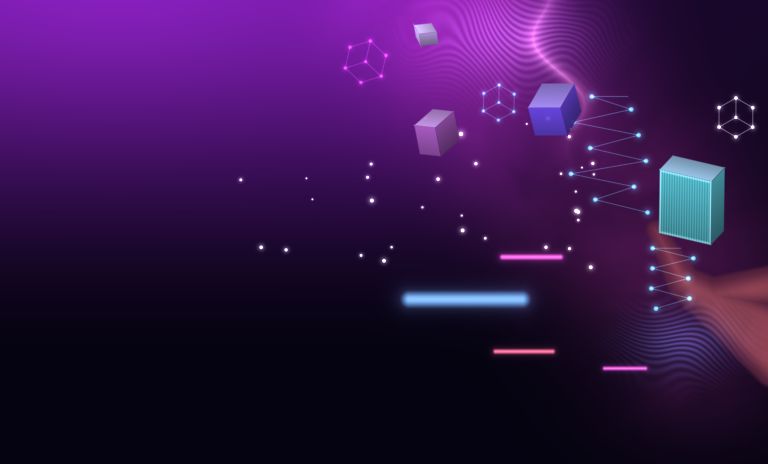
Reproduce this background procedurally as a WebGL 2 fragment shader.

```glsl
#version 300 es
precision highp float;
// Violet technology backdrop: a gradient with a diagonal magenta haze, fine
// waves, a hand, cubes, glowing bars, stars and linked nodes, all drawn with
// distance functions in units of canvas height.
uniform vec2 u_resolution;
out vec4 outColor;
const vec3 TEAL = vec3(.3, .78, .84), PINK = vec3(.9, .32, .82);

float hash(vec2 p) {
  vec3 q = fract(p.xyx * .1031);
  q += dot(q, q.yzx + 33.33);
  return fract((q.x + q.y) * q.z);
}
float noise(vec2 p) {
  vec2 i = floor(p), f = fract(p);
  f = f * f * (3. - 2. * f);
  return mix(mix(hash(i), hash(i + vec2(1, 0)), f.x),
             mix(hash(i + vec2(0, 1)), hash(i + 1.), f.x), f.y);
}
float fbm(vec2 p) {
  float sum = 0.;
  for (float amp = .5; amp > .05; amp *= .5) {
    sum += amp * noise(p);
    p = mat2(1.6, 1.2, -1.2, 1.6) * p;
  }
  return sum;
}
// Distance to a segment whose radius runs from r.x to r.y
float capsule(vec2 p, vec2 a, vec2 b, vec2 r) {
  vec2 d = b - a;
  float h = clamp(dot(p - a, d) / dot(d, d), 0., 1.);
  return length(p - a - d * h) - mix(r.x, r.y, h);
}
float blob(vec2 p, vec2 size) { return exp(-dot(p / size, p / size)); }
float fill(float d, float soft) { return 1. - smoothstep(-soft, soft, d); }
float node(vec2 p, float r, float px) {
  return fill(length(p) - r, px) + .35 * blob(p, vec2(r * 2.2));
}
float link(vec2 p, vec2 a, vec2 b, float px) {
  return .5 * fill(capsule(p, a, b, vec2(.0008)), px);
}
// Parallelogram: local coordinates in xy, coverage in z
vec3 face(vec2 p, vec2 a, vec2 b, float px) {
  vec2 uv = inverse(mat2(a, b)) * p;
  vec2 e = min(uv, 1. - uv) * abs(a.x * b.y - a.y * b.x) / vec2(length(b), length(a));
  return vec3(uv, smoothstep(-px, px, min(e.x, e.y)));
}
// Cube from its near corner, with edges a (left), b (down), d (back)
vec3 cube(vec3 col, vec2 p, vec2 a, vec2 b, vec2 d, vec3 tint, float px) {
  vec3 f = face(p, a, b, px), t = face(p, a, d, px), s = face(p, d, b, px);
  col = mix(col, tint * (1.12 - .3 * f.y), f.z * .94);
  col = mix(col, mix(tint, vec3(.85, .8, 1), .5) * (1.1 - .3 * t.y), t.z * .94);
  return mix(col, tint * (.85 - .3 * s.y), s.z * .94);
}
// Hexagonal outline of a wire cube with corner nodes
float wireCube(vec2 p, float r, float turn, float px) {
  float sum = node(p, .003, px);
  for (float k = 0.; k < 6.; k++) {
    float t = turn + k * 1.0472, u = t + 1.0472;
    vec2 a = r * vec2(cos(t), sin(t)), b = r * vec2(cos(u), sin(u));
    sum += link(p, a, b, px) + node(p - a, .0035, px);
    sum += mod(k, 2.) * link(p, a, vec2(0), px);
  }
  return sum;
}
// Zigzag chain of nodes descending through a box
float network(vec2 p, vec2 size, float count, float px) {
  float sum = 0.;
  vec2 last = size * vec2(.2, .5);
  for (float k = 0.; k < count; k++) {
    float sway = (mod(k, 2.) - .5) * (.3 + .7 * hash(vec2(k, count)));
    vec2 n = size * vec2(sway, .5 - k / (count - 1.));
    sum += link(p, last, n, px) + node(p - n, .0048, px);
    last = n;
  }
  return sum;
}
// Soft bar with a halo
vec3 bar(vec3 col, vec2 p, float len, float r, float soft, vec3 tint) {
  float d = capsule(p, vec2(0), vec2(len, 0), vec2(r));
  col += tint * .3 * exp(-max(d, 0.) / r);
  return mix(col, tint + .2 * fill(d + r * .6, soft), fill(d, soft));
}
// Bundle of fine lines bent by noise
float waves(vec2 p, vec2 c, vec2 size, vec2 dir) {
  float phase = dot(p, dir) + .1 * noise(p * 9.) + .03 * sin(p.x * 24.);
  return blob(p - c, size) * (.65 + .35 * sin(phase * 420.));
}
void main() {
  vec2 p = gl_FragCoord.xy / u_resolution.y;
  float px = 1. / u_resolution.y, smoke = fbm(p * 4. + fbm(p * 3.) * 2.);
  // Gradient and haze
  float rise = smoothstep(.22, 1.08, p.y) * (1. - .82 * smoothstep(.75, 1.5, p.x));
  vec3 col = vec3(.02, .012, .065) + vec3(.42, .085, .56) * rise;
  col += vec3(.1, .03, .13) * blob(p - vec2(.25, 1.05), vec2(.5, .3));
  float away = max(capsule(p, vec2(.98, 1), vec2(1.5, .34), vec2(.06)), 0.) / .19;
  col += vec3(.27, .07, .22) * exp(-away * away) * (.25 + .9 * smoke);
  float strand = abs(p.x - 1.2 - .035 * sin(p.y * 26.) - .3 * (.86 - p.y));
  col += vec3(.5, .35, .42) * exp(-strand * 65.) * blob(p - vec2(1.21, .88), vec2(.2, .13));
  col += vec3(.3, .22, .36) * waves(p, vec2(1.1, .92), vec2(.14, .09), vec2(.6, 1));
  // Hand and waves over it
  float hand = min(capsule(p, vec2(1.412, .506), vec2(1.475, .39), vec2(.018, .036)),
                   capsule(p, vec2(1.475, .39), vec2(1.69, .25), vec2(.036, .09)));
  hand = min(hand, capsule(p, vec2(1.5, .36), vec2(1.7, .385), vec2(.035, .05)));
  vec3 skin = mix(vec3(.36, .14, .25), vec3(.68, .32, .38), fill(hand + .022, .022));
  col = mix(col, skin * (.75 + .4 * smoke), .85 * fill(hand, .006));
  col += vec3(.2, .24, .42) * waves(p, vec2(1.47, .265), vec2(.1, .065), vec2(.4, 1));
  // Stars, denser towards the right
  for (float k = 0.; k < 34.; k++) {
    float u = hash(vec2(k, 3)), r = mix(.0012, .0042, hash(vec2(k, 5)));
    col += node(p - vec2(1.28 - .8 * u * u, .42 + .34 * hash(vec2(k, 8))), r, px);
  }
  // Linked nodes and wire cubes
  col += TEAL * .75 * (network(p - vec2(1.315, .667), vec2(.19, .25), 10., px)
    + network(p - vec2(1.445, .4), vec2(.11, .13), 7., px));
  col += PINK * .45 * wireCube(p - vec2(.788, .867), .046, .3, px);
  col += TEAL * .55 * wireCube(p - vec2(1.075, .779), .038, .5, px);
  col += .85 * wireCube(p - vec2(1.586, .747), .042, .52, px);
  // Solid cubes, the last with a striped front
  col = cube(col, p - vec2(.903, .927), vec2(-.011, .019), vec2(.004, -.026), vec2(.038, .004), vec3(.78, .7, .95), px);
  col = cube(col, p - vec2(.938, .725), vec2(-.045, .005), vec2(.012, -.062), vec2(.04, .035), vec3(.6, .33, .69), px);
  col = cube(col, p - vec2(1.208, .768), vec2(-.07, 0), vec2(.015, -.06), vec2(.03, .052), vec3(.36, .25, .8), px);
  vec2 q = p - vec2(1.534, .609), left = vec2(-.112, .026), down = vec2(-.002, -.137);
  col = cube(col, q, left, down, vec2(.028, .03), vec3(.3, .68, .73), px);
  vec3 f = face(q, left, down, px);
  vec2 rim = min(f.xy, 1. - f.xy);
  col += f.z * (.05 * sin(f.x * 130.) + .22 * fill(min(rim.x, rim.y) - .035, .02));
  // Glowing bars
  col = bar(col, p - vec2(1.083, .446), .125, .005, .003, PINK);
  col = bar(col, p - vec2(.882, .355), .243, .013, .009, vec3(.4, .62, .88));
  col = bar(col, p - vec2(1.068, .2425), .123, .0045, .003, vec3(.85, .34, .5));
  col = bar(col, p - vec2(1.303, .206), .088, .0035, .003, PINK);
  outColor = vec4(clamp(col, 0., 1.), 1);
}
```
